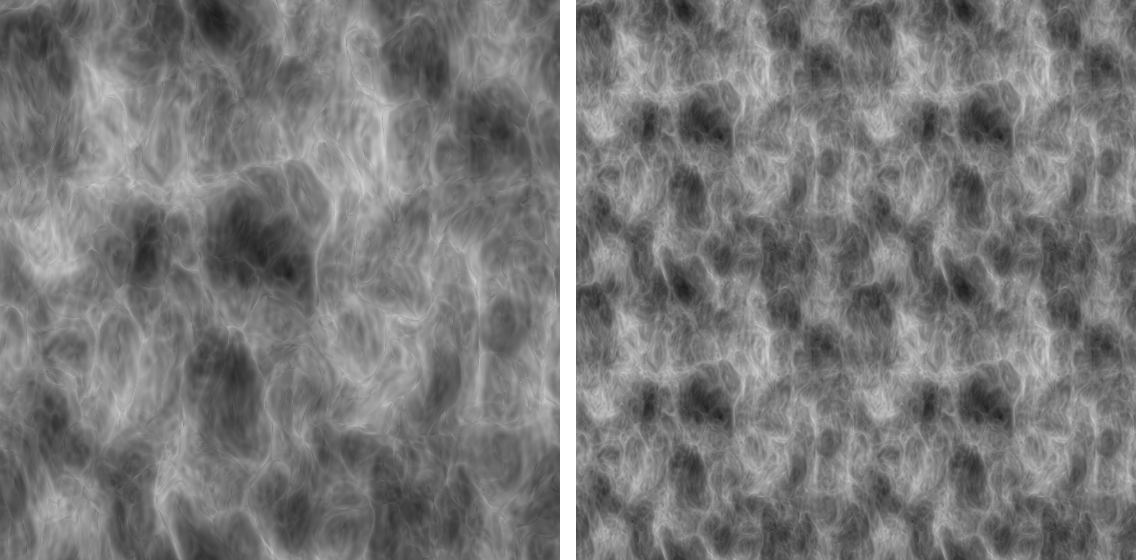
Left: one tile. Right: repeated 2 by 2.
Give the GLSL for this texture, as a Shadertoy shader.

```glsl
// Grey smoky web: soft bright filaments around dark, upright hollows.
// Ridged noise octaves pinch the domain towards their own crests, then fine
// fibres are smeared along the web. All noise wraps, so the square tiles.

const int   OCTAVES     = 4;
const int   FIBRE_TAPS  = 4;               // taps on each side
const vec2  WEB_FREQ    = vec2(6.0, 4.0);  // cells of the coarsest web
const vec2  CLOUD_FREQ  = vec2(4.0, 3.0);
const vec2  HOLLOW_FREQ = vec2(8.0, 6.0);
const vec2  FIBRE_FREQ  = vec2(76.0, 58.0);
const float WEB_GAIN    = 0.31;
const float WEB_FALLOFF = 0.68;            // gain ratio between octaves
const float RIDGE_DECAY = 1.5;
const float RIDGE_SOFT  = 0.25;
const float RIDGE_MEAN  = 0.385;
const float PINCH       = 0.028;
const float CLOUD_GAIN  = 0.055;
const float HOLLOW_GAIN = 0.065;
const float FIBRE_GAIN  = 0.2;
const float FIBRE_STEP  = 0.0055;
const float UPRIGHT     = 1.5;             // bias of fibres to the vertical
const float MEAN_GREY   = 0.50;
const float NOISE_STD   = 0.28;

// Integer hash of a cell and a seed, three values in 0..1
vec3 hash3(vec2 cell, float seed) {
    uvec3 v = uvec3(cell, seed) * 1664525u + 1013904223u;
    v.x += v.y * v.z; v.y += v.z * v.x; v.z += v.x * v.y;
    v ^= v >> 16u;
    v.x += v.y * v.z; v.y += v.z * v.x; v.z += v.x * v.y;
    return vec3(v >> 8u) / 16777216.0;
}

// Random slope and height at one lattice corner
float corner(vec2 cell, vec2 offset, vec2 period, float seed) {
    vec3 h = hash3(floor(mod(cell + 0.5, period)), seed);
    float angle = 6.28318 * h.x;
    return dot(vec2(cos(angle), sin(angle)), offset) + 0.8 * (h.y - 0.5);
}

// Wrapping noise with unit deviation; p is in cells
float noise(vec2 p, vec2 period, float seed) {
    p += vec2(0.37, 0.61) * seed;
    vec2 i = floor(p), f = p - i;
    vec2 s = f * f * f * (f * (f * 6.0 - 15.0) + 10.0);
    vec2 x = vec2(1.0, 0.0), y = vec2(0.0, 1.0);
    float low  = mix(corner(i, f, period, seed),
                     corner(i + x, f - x, period, seed), s.x);
    float high = mix(corner(i + y, f - y, period, seed),
                     corner(i + 1.0, f - 1.0, period, seed), s.x);
    return mix(low, high, s.y) / NOISE_STD;
}

// Soft crest along the zero line of the noise
float ridge(vec2 p, vec2 period, float seed) {
    float n = noise(p, period, seed);
    return exp(-RIDGE_DECAY * sqrt(n * n + RIDGE_SOFT * RIDGE_SOFT));
}

// Two crossing sets of crests
float strands(vec2 p, vec2 period, float seed) {
    return 0.5 * (ridge(p, period, seed) + ridge(p, period, seed + 1.0));
}

vec2 wobble(vec2 uv, vec2 freq, float seed) {
    return vec2(noise(uv * freq, freq, seed), noise(uv * freq, freq, seed + 1.0));
}

// Noise smeared along a direction
float fibres(vec2 uv, vec2 along) {
    float sum = 0.0;
    for (int k = -FIBRE_TAPS; k <= FIBRE_TAPS; k++) {
        vec2 q = uv + along * float(k) * FIBRE_STEP;
        sum += noise(q * FIBRE_FREQ, FIBRE_FREQ, 31.0);
    }
    return sum * NOISE_STD / float(2 * FIBRE_TAPS + 1);
}

void mainImage(out vec4 fragColor, in vec2 fragCoord) {
    vec2 uv = fragCoord / iResolution.xy;

    // Broad light and dark areas
    float grey = MEAN_GREY;
    grey += CLOUD_GAIN * noise(uv * CLOUD_FREQ, CLOUD_FREQ, 21.0);
    vec2 p = uv + 0.012 * wobble(uv, vec2(5.0), 23.0)
                + 0.004 * wobble(uv, vec2(14.0, 11.0), 25.0);
    grey += HOLLOW_GAIN * noise(p * HOLLOW_FREQ, HOLLOW_FREQ, 27.0);

    // Web: each octave pulls the finer ones along its crests
    vec2 freq = WEB_FREQ, slope = vec2(0.0), e = vec2(0.02, 0.0);
    float gain = WEB_GAIN;
    for (int k = 0; k < OCTAVES; k++) {
        float seed = float(2 * k + 1);
        vec2 q = p * freq;
        float crest = strands(q, freq, seed);
        vec2 grad = vec2(strands(q + e.xy, freq, seed),
                         strands(q + e.yx, freq, seed)) - crest;
        grad /= e.x;
        grey += gain * (crest - RIDGE_MEAN);
        if (k < 2) slope += grad * freq * gain;
        p -= PINCH * grad / freq;
        freq *= 2.0;
        gain *= WEB_FALLOFF;
    }

    // Fine fibres follow the web
    vec2 along = vec2(-slope.y, UPRIGHT * slope.x);
    along /= max(length(along), 0.0001);
    grey += FIBRE_GAIN * fibres(uv, along) * (0.4 + 1.2 * clamp(grey, 0.0, 1.0));

    fragColor = vec4(vec3(clamp(grey, 0.06, 1.0)), 1.0);
}
```
